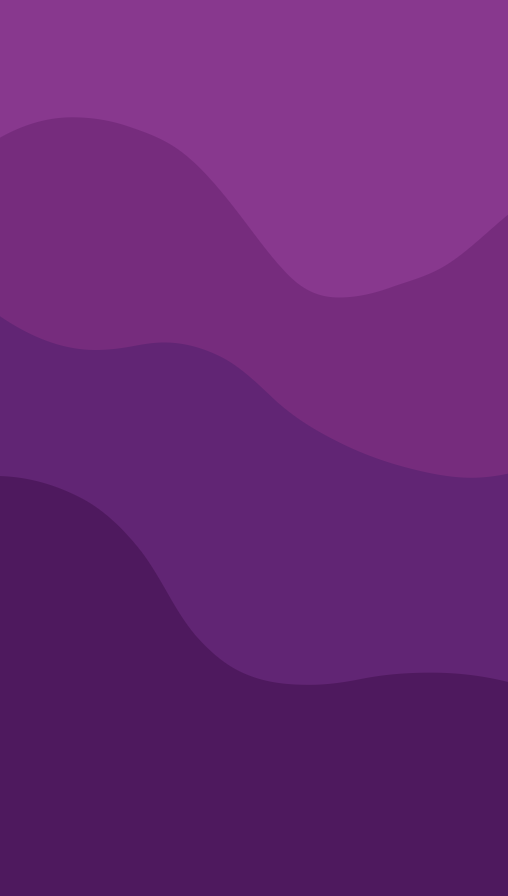
This background is drawn by a WebGL 2 fragment shader. Its source:

```glsl
#version 300 es
precision highp float;
// Four flat purple layers stacked like hills, each one overlapping the last.
// Every crest is a smooth cubic Hermite curve through a few knots, and its
// edge is softened by the slope-corrected distance to the curve.

uniform vec2 u_resolution;
out vec4 fragColor;

const int KNOTS = 10;
const float ASPECT = 0.568; // canvas width when its height is 1

const vec3 ORCHID = vec3(0.533, 0.218, 0.557);
const vec3 PLUM   = vec3(0.463, 0.173, 0.490);
const vec3 VIOLET = vec3(0.382, 0.145, 0.453);
const vec3 GRAPE  = vec3(0.306, 0.098, 0.369);

// Crest knots: x, depth below the top edge, slope
const vec3 UPPER[KNOTS] = vec3[KNOTS](
    vec3(0.0, 0.1536, -0.56), vec3(0.0807, 0.1309, 0.0),
    vec3(0.1432, 0.141, 0.34), vec3(0.1953, 0.1641, 0.65),
    vec3(0.2669, 0.2383, 1.3), vec3(0.3255, 0.3099, 0.95),
    vec3(0.3789, 0.332, 0.0), vec3(0.4362, 0.321, -0.36),
    vec3(0.4948, 0.2982, -0.57), vec3(ASPECT, 0.2396, -0.82));

const vec3 MIDDLE[KNOTS] = vec3[KNOTS](
    vec3(0.0, 0.3529, 0.68), vec3(0.1068, 0.3906, 0.0),
    vec3(0.1497, 0.3861, -0.19), vec3(0.1836, 0.3822, 0.0),
    vec3(0.2474, 0.3984, 0.5), vec3(0.3021, 0.4414, 0.96),
    vec3(0.3789, 0.4935, 0.5), vec3(0.4557, 0.5221, 0.26),
    vec3(0.5273, 0.5332, 0.0), vec3(ASPECT, 0.5286, -0.21));

const vec3 LOWER[KNOTS] = vec3[KNOTS](
    vec3(0.0, 0.5313, 0.03), vec3(0.0911, 0.556, 0.52),
    vec3(0.1563, 0.6133, 1.25), vec3(0.1901, 0.6667, 1.75),
    vec3(0.2214, 0.7122, 1.1), vec3(0.2669, 0.7487, 0.5),
    vec3(0.3464, 0.7643, 0.0), vec3(0.4036, 0.7578, -0.2),
    vec3(0.4818, 0.7507, 0.0), vec3(ASPECT, 0.7611, 0.25));

// Cubic between two knots; returns depth and slope at x
vec2 hermite(float x, vec3 a, vec3 b) {
    float span = b.x - a.x;
    float t = (x - a.x) / span;
    float m0 = a.z * span;
    float m1 = b.z * span;
    float c2 = 3.0 * (b.y - a.y) - 2.0 * m0 - m1;
    float c3 = 2.0 * (a.y - b.y) + m0 + m1;
    float depth = a.y + t * (m0 + t * (c2 + t * c3));
    float slope = (m0 + t * (2.0 * c2 + 3.0 * t * c3)) / span;
    return vec2(depth, slope);
}

// Coverage of the area below a crest, softened over one pixel
float layerMask(vec2 p, vec3 knots[KNOTS], float pixel) {
    vec2 crest = hermite(p.x, knots[0], knots[1]);
    for (int i = 1; i < KNOTS - 1; i++) {
        if (p.x >= knots[i].x) crest = hermite(p.x, knots[i], knots[i + 1]);
    }
    float dist = (p.y - crest.x) / sqrt(1.0 + crest.y * crest.y);
    return clamp(dist / pixel + 0.5, 0.0, 1.0);
}

void main() {
    // Depth runs down from the top edge
    vec2 uv = gl_FragCoord.xy / u_resolution;
    vec2 p = vec2(uv.x * ASPECT, 1.0 - uv.y);
    float pixel = 1.0 / u_resolution.y;

    // Paint from back to front
    vec3 color = ORCHID;
    color = mix(color, PLUM, layerMask(p, UPPER, pixel));
    color = mix(color, VIOLET, layerMask(p, MIDDLE, pixel));
    color = mix(color, GRAPE, layerMask(p, LOWER, pixel));
    fragColor = vec4(color, 1.0);
}
```
